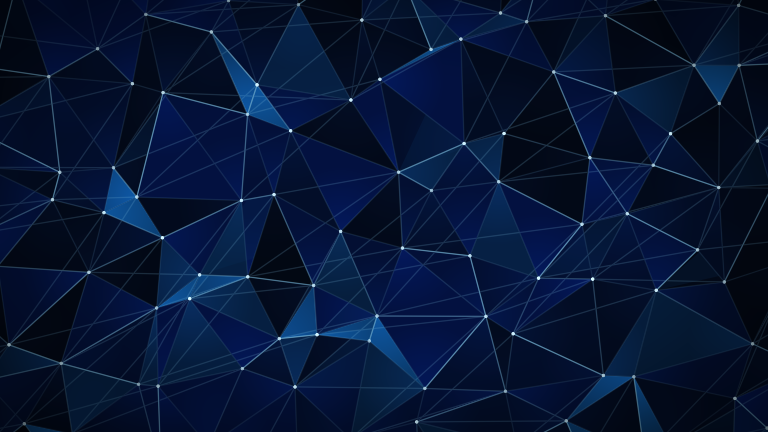
Write a WebGL 2 fragment shader that draws this background.

```glsl
#version 300 es
precision highp float;
// Dark blue network of flat triangles joined by thin cyan lines and dots.
// A jittered grid gives the points; each cell is split into two triangles,
// and some cells add a wide translucent triangle that overlaps its neighbours.

uniform vec2 u_resolution;
out vec4 fragColor;

const float ROWS = 6.7;          // grid cells per canvas height
const float LINE_WIDTH = 0.012;
const float DOT_RADIUS = 0.027;

const vec3 INK   = vec3(0.010, 0.035, 0.090);
const vec3 NAVY  = vec3(0.012, 0.065, 0.190);
const vec3 DEEP  = vec3(0.012, 0.080, 0.300);
const vec3 STEEL = vec3(0.030, 0.160, 0.320);
const vec3 AZURE = vec3(0.050, 0.310, 0.570);
const vec3 CYAN  = vec3(0.460, 0.700, 0.820);
const vec3 GLINT = vec3(0.820, 0.950, 1.000);

vec3 hash3(vec2 cell, float salt) {
    vec3 p = fract(vec3(cell.xyx + salt * 17.3) * vec3(0.1031, 0.1030, 0.0973));
    p += dot(p, p.yxz + 33.33);
    return fract((p.xxy + p.yzz) * p.zyx);
}

float valueNoise(vec2 p) {
    vec2 i = floor(p), f = fract(p);
    f = f * f * (3.0 - 2.0 * f);
    vec2 e = vec2(1.0, 0.0);
    return mix(mix(hash3(i, 5.0).x, hash3(i + e.xy, 5.0).x, f.x),
               mix(hash3(i + e.yx, 5.0).x, hash3(i + e.xx, 5.0).x, f.x), f.y);
}

// One network point, kept inside its own cell
vec2 node(vec2 cell) {
    return cell + 0.07 + 0.86 * hash3(cell, 1.0).xy;
}

float cross2(vec2 a, vec2 b) { return a.x * b.y - a.y * b.x; }

float segmentDistance(vec2 p, vec2 a, vec2 b) {
    vec2 ap = p - a, ab = b - a;
    return length(ap - ab * clamp(dot(ap, ab) / dot(ab, ab), 0.0, 1.0));
}

float lineMask(vec2 p, vec2 a, vec2 b, float px) {
    return 1.0 - smoothstep(0.0, LINE_WIDTH + 0.5 * px, segmentDistance(p, a, b));
}

// Antialiased coverage of a triangle with either winding
float triangleMask(vec2 p, vec2 a, vec2 b, vec2 c, float px) {
    float turn = sign(cross2(b - a, c - a));
    float inside = min(min(turn * cross2(b - a, p - a) / length(b - a),
                           turn * cross2(c - b, p - b) / length(c - b)),
                       turn * cross2(a - c, p - c) / length(a - c));
    return clamp(inside / px + 0.5, 0.0, 1.0);
}

// Mostly navy tones in broad patches; small triangles tend to be bright
vec3 facetColor(vec2 p, vec2 a, vec2 b, vec2 c, vec3 rnd) {
    float tone = mix(rnd.x, valueNoise((a + b + c) * 0.2), 0.45);
    tone = smoothstep(0.15, 0.8, tone);
    vec3 col = mix(INK, NAVY, min(tone * 2.0, 1.0));
    col = mix(col, DEEP, max(tone * 2.0 - 1.0, 0.0));
    float area = 0.5 * abs(cross2(b - a, c - a));
    float small = 1.0 - smoothstep(0.12, 0.36, area);
    col = mix(col, STEEL, 0.85 * step(0.92 - 0.4 * small, rnd.y));
    col = mix(col, AZURE, 0.9 * step(1.02 - 0.55 * small, rnd.z));
    return col * mix(1.15, 0.8, min(length(p - a), 1.0));
}

// Few strong lines, many faint ones
float lineStrength(float rnd) {
    return mix(0.13, 0.72, smoothstep(0.45, 0.95, rnd));
}

void main() {
    vec2 uv = gl_FragCoord.xy / u_resolution.y;
    float px = ROWS / u_resolution.y;
    vec2 p = mat2(0.966, 0.259, -0.259, 0.966) * uv * ROWS + 30.0;
    vec2 home = floor(p);
    vec3 col = NAVY;
    float web = 0.0;

    for (int y = -2; y <= 0; y++) {
        for (int x = -2; x <= 0; x++) {
            vec2 cell = home + vec2(x, y);
            vec2 a = node(cell), b = node(cell + vec2(1, 0));
            vec2 c = node(cell + vec2(1, 1)), d = node(cell + vec2(0, 1));
            vec3 edge = hash3(cell, 2.0), wide = hash3(cell, 3.0);
            web = max(web, lineMask(p, a, b, px) * lineStrength(edge.x));
            web = max(web, lineMask(p, a, d, px) * lineStrength(edge.y));

            // Wide translucent triangle with faint sides
            vec2 right = node(cell + vec2(2, 1)), top = node(cell + vec2(1, 2));
            float veil = triangleMask(p, a, right, top, px) * step(0.82, wide.x);
            float rays = max(lineMask(p, a, right, px), lineMask(p, a, top, px));
            web = max(web, rays * 0.2 * step(0.5, wide.y));

            // Split the cell along its shorter diagonal
            if (length(a - c) > length(b - d)) {
                vec2 first = a;
                a = b; b = c; c = d; d = first;
            }
            vec3 lower = facetColor(p, a, b, c, hash3(cell, 7.0));
            vec3 upper = facetColor(p, c, d, a, hash3(cell, 9.0));
            col = mix(col, lower, triangleMask(p, a, b, c, px));
            col = mix(col, upper, triangleMask(p, c, d, a, px));
            col = mix(col, STEEL, 0.28 * veil);
            web = max(web, lineMask(p, a, c, px) * lineStrength(edge.z * 0.85));
        }
    }

    // Lines, dots and a dark rim
    col = mix(col, CYAN, web);
    float reach = length(p - node(home));
    float spot = 1.0 - smoothstep(DOT_RADIUS - 0.5 * px, DOT_RADIUS + 0.5 * px, reach);
    col = mix(col, GLINT, spot * mix(0.6, 1.0, hash3(home, 4.0).x));
    vec2 centered = gl_FragCoord.xy / u_resolution - 0.5;
    col *= 1.05 - 0.6 * smoothstep(0.3, 0.75, length(centered));
    fragColor = vec4(col, 1.0);
}
```
